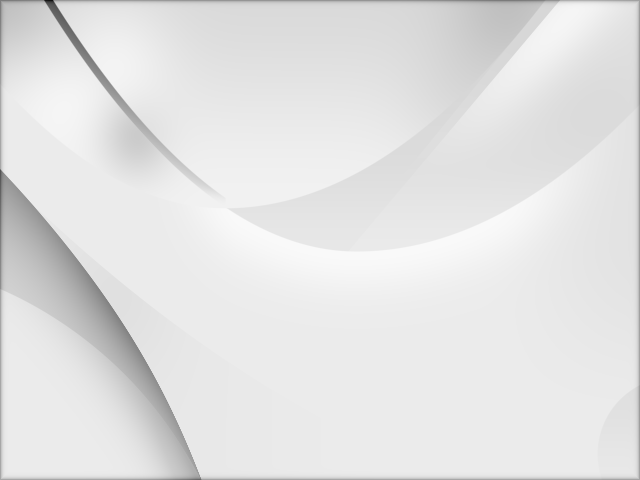
Give the GLSL for this background, as a WebGL 1 fragment shader.

```glsl
precision highp float;
// Soft grey abstract background of overlapping curved sheets with glows and shadows.
uniform vec2 u_resolution;

#define ASPECT 1.3333
#define PAPER 0.922
#define RIBBON_WIDTH 0.016
#define SHADOW_DEPTH 0.36
#define GLOW_STRENGTH 0.055
#define FRAME_WIDTH 0.0035
#define FRAME_DEPTH 0.36

// Antialiased coverage of the side where d is positive.
float cover(float d) {
  float soft = 0.8 / u_resolution.y;
  return smoothstep(-soft, soft, d);
}

// Soft elliptical spot.
float spot(vec2 p, vec2 center, vec2 radius) {
  vec2 q = (p - center) / radius;
  return exp(-dot(q, q));
}

// Signed distance above a bowl whose two arms have their own steepness.
float aboveBowl(vec2 p, vec2 bottom, float leftBend, float rightBend) {
  float x = p.x - bottom.x;
  float bend = x < 0.0 ? leftBend : rightBend;
  float slope = 2.0 * bend * x;
  return (p.y - bottom.y - bend * x * x) / sqrt(1.0 + slope * slope);
}

// Signed height below a falling arc that steepens to the right.
float belowArc(vec2 p, float top, float slope, float bend, float plunge) {
  float x = p.x;
  return top - x * (slope + bend * x + plunge * x * x * x * x) - p.y;
}

// Open sheet below the bowls.
float lowerSheet(vec2 p, float bowl) {
  float shade = PAPER - 0.035 * smoothstep(1.0, 1.35, p.x) * smoothstep(0.1, 0.5, p.y);
  float reach = smoothstep(0.3, 0.5, p.x) * (1.0 - smoothstep(1.05, 1.35, p.x));
  shade += GLOW_STRENGTH * reach * exp(-pow(bowl / 0.085, 2.0));
  float fold = 0.64 - 0.99 * p.x + 0.34 * p.x * p.x - p.y;
  float fade = 1.0 - smoothstep(0.3, 0.8, p.x);
  shade -= 0.014 * cover(fold) * fade;
  shade -= 0.03 * cover(fold) * spot(p, vec2(0.24, 0.38), vec2(0.12, 0.16));
  // Faint disc at the lower right.
  vec2 fromDisc = p - vec2(1.406, 0.054);
  float disc = cover(0.161 - length(fromDisc));
  return shade - disc * (0.012 + 0.03 * smoothstep(0.0, 0.17, p.y));
}

// Crescent between the bowls, with a pale streak.
float crescent(vec2 p) {
  float shade = mix(0.905, 0.865, smoothstep(0.48, 0.68, p.y));
  float streakLeft = 1.137 + (p.y - 1.0) / 1.227;
  float streakRight = 1.167 + (p.y - 1.0) / 1.186;
  float across = p.x - streakRight;
  float rise = smoothstep(0.6, 0.95, p.y);
  float rightSide = cover(across);
  float glow = exp(-pow((across - 0.045) / 0.10, 2.0));
  shade += rightSide * (0.012 + 0.085 * glow * rise);
  shade -= 0.02 * spot(p, vec2(1.24, 0.77), vec2(0.15, 0.12));
  float streak = cover(p.x - streakLeft) * (1.0 - rightSide);
  shade += streak * 0.014 * smoothstep(0.62, 0.72, p.y);
  return shade - 0.035 * rise * (1.0 - rightSide);
}

// Upper sheet with bright patches and dark corners.
float upperSheet(vec2 p, float ribbonSide) {
  float shade = mix(0.945, 0.85, smoothstep(0.58, 1.04, p.y));
  float leftSide = 1.0 - cover(ribbonSide);
  shade += 0.075 * spot(p, vec2(0.24, 0.88), vec2(0.12, 0.14)) * (1.0 - leftSide);
  shade += leftSide * 0.06 * spot(p, vec2(0.14, 0.81), vec2(0.14, 0.12));
  shade -= leftSide * 0.10 * spot(p, vec2(0.0, 1.0), vec2(0.12, 0.13));
  shade -= mix(0.06, 0.14, leftSide) * spot(p, vec2(0.285, 0.715), vec2(0.075, 0.085));
  shade -= 0.10 * spot(p, vec2(1.06, 1.0), vec2(0.12, 0.17));
  return shade - 0.045 * spot(p, vec2(0.96, 0.77), vec2(0.12, 0.15));
}

// Folded corner at the lower left with a deep shadow along its rim.
float cornerFold(vec2 p, float rim) {
  float depth = max(rim, 0.0) / 1.7;
  float strength = mix(0.65, 1.0, spot(p, vec2(0.24, 0.34), vec2(0.2, 0.25)));
  float upper = 0.86 - SHADOW_DEPTH * strength * exp(-depth / 0.07);
  upper -= 0.04 * spot(p, vec2(0.0, 0.6), vec2(0.12, 0.13));
  float lower = 0.922 - 0.24 * exp(-pow(depth / 0.09, 2.0));
  float sheet = cover(belowArc(p, 0.398, 0.43, 0.9, 4.6));
  return mix(upper, max(lower, upper + 0.025), sheet);
}

void main() {
  vec2 p = gl_FragCoord.xy / u_resolution * vec2(ASPECT, 1.0);
  float bowl = aboveBowl(p, vec2(0.743, 0.476), 1.235, 0.88);
  float dome = aboveBowl(p, vec2(0.469, 0.566), 1.18, 0.975);
  float rim = belowArc(p, 0.648, 1.05, 0.7, 6.4);

  float shade = mix(lowerSheet(p, bowl), crescent(p), cover(bowl));
  shade = mix(shade, upperSheet(p, bowl), cover(dome));

  // Dark ribbon that fades as it descends along the left arm.
  float ribbon = cover(bowl) * cover(RIBBON_WIDTH - bowl) * cover(0.47 - p.x);
  ribbon *= smoothstep(0.565, 0.62, p.y);
  float ribbonShade = 0.92 - 1.3 * (p.y - 0.57) - 2.5 * bowl;
  shade = mix(shade, ribbonShade, ribbon);
  shade = mix(shade, cornerFold(p, rim), cover(rim));

  // Thin darkened frame.
  vec2 inset = min(p, vec2(ASPECT, 1.0) - p);
  shade -= FRAME_DEPTH * exp(-min(inset.x, inset.y) / FRAME_WIDTH);
  gl_FragColor = vec4(vec3(shade), 1.0);
}
```
